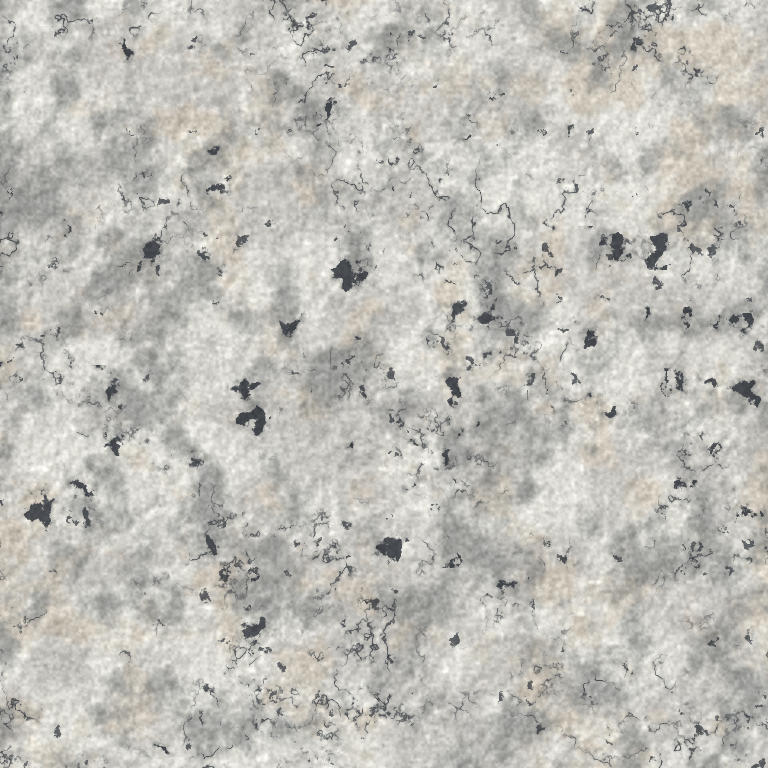
Reproduce this texture procedurally as a three.js fragment shader.

```glsl
// Pale rough granite with grey smudges, broken dark veins and charcoal flecks.
varying vec2 vUv;

const vec3 PALE     = vec3(0.865, 0.862, 0.835);
const vec3 STONE    = vec3(0.780, 0.772, 0.750);
const vec3 SMOKE    = vec3(0.575, 0.580, 0.570);
const vec3 OCHRE    = vec3(0.790, 0.735, 0.655);
const vec3 CHARCOAL = vec3(0.235, 0.250, 0.270);

const float CLOUD_SCALE  = 15.0;
const float SMUDGE_SCALE = 19.0;
const float VEIN_SCALE   = 24.0;
const float VEIN_WIDTH   = 0.030;
const float PATCH_SCALE  = 10.0;
const float FLECK_GRID   = 23.0;
const float SPECK_GRID   = 50.0;
const float RELIEF_SCALE = 75.0;
const float RELIEF_DEPTH = 0.24;
const float GRAIN_SCALE  = 240.0;
const float GRAIN_DEPTH  = 0.11;

float hash(vec2 p) {
  vec3 q = fract(p.xyx * 0.1031);
  q += dot(q, q.yzx + 33.33);
  return fract((q.x + q.y) * q.z);
}

vec2 hash2(vec2 p) {
  return vec2(hash(p), hash(p + 71.7));
}

float noise(vec2 p) {
  vec2 i = floor(p);
  vec2 f = fract(p);
  f = f * f * (3.0 - 2.0 * f);
  float low = mix(hash(i), hash(i + vec2(1.0, 0.0)), f.x);
  float high = mix(hash(i + vec2(0.0, 1.0)), hash(i + vec2(1.0, 1.0)), f.x);
  return mix(low, high, f.y);
}

// Layered noise, centred on 0.5
float fbm(vec2 p) {
  float sum = 0.0;
  float total = 0.0;
  float weight = 0.5;
  for (int i = 0; i < 5; i++) {
    sum += weight * noise(p);
    total += weight;
    p = mat2(0.8, 0.6, -0.6, 0.8) * p * 2.03 + 17.3;
    weight *= 0.56;
  }
  return sum / total;
}

// Signed distance, in cells, to the nearest ragged fleck
float fleckField(vec2 uv, float grid, float chance, float seed) {
  vec2 p = uv * grid;
  vec2 ragged = vec2(fbm(p * 2.2 + seed), fbm(p * 2.2 + seed + 43.0)) - 0.5;
  p += ragged * 1.3;
  vec2 cell = floor(p);
  float nearest = 2.0;
  for (int y = -1; y <= 1; y++) {
    for (int x = -1; x <= 1; x++) {
      vec2 id = cell + vec2(float(x), float(y));
      vec2 offset = p - id - 0.2 - 0.6 * hash2(id + seed);
      float slant = hash(id + seed + 9.0) - 0.5;
      offset.x = (offset.x + offset.y * slant) * 1.25;
      float size = hash(id + seed + 23.0);
      float radius = mix(0.12, 0.38, size * size);
      float present = step(hash(id + seed + 57.0), chance);
      nearest = min(nearest, mix(2.0, length(offset) - radius, present));
    }
  }
  return nearest;
}

void main() {
  vec2 uv = vUv;
  float band = exp(-pow((uv.y - 0.47) / 0.17, 2.0));
  float cluster = smoothstep(0.43, 0.64, fbm(uv * PATCH_SCALE + 5.0));

  // Pale ground with warm and grey patches
  float cloud = fbm(uv * CLOUD_SCALE + 31.0);
  vec3 color = mix(STONE, PALE, smoothstep(0.34, 0.62, cloud));
  float warm = smoothstep(0.52, 0.72, fbm(uv * 17.0 + 83.0));
  color = mix(color, OCHRE, 0.5 * warm);
  float smudge = fbm(uv * vec2(1.15, 1.0) * SMUDGE_SCALE + 61.0);
  smudge = smoothstep(0.44, 0.74, smudge + 0.07 * (cluster - 0.4));
  color = mix(color, SMOKE, 0.8 * smudge);

  // Chipped surface: light from the upper left, and fine grain
  vec2 reliefPoint = uv * RELIEF_SCALE;
  float relief = fbm(reliefPoint) - fbm(reliefPoint + vec2(-0.35, 0.35));
  float grain = noise(uv * GRAIN_SCALE) - 0.5;
  color += relief * RELIEF_DEPTH + grain * GRAIN_DEPTH;
  float chip = smoothstep(0.80, 0.95, noise(uv * 95.0 + 12.0));
  color += 0.07 * chip * (1.0 - smudge);

  // Thin curling veins, broken up inside the clusters
  vec2 veinPoint = uv * vec2(1.1, 1.0) * VEIN_SCALE;
  float ridge = abs(fbm(veinPoint + 7.0) - 0.5);
  float broken = smoothstep(0.38, 0.62, fbm(uv * 55.0 + 19.0));
  float vein = smoothstep(VEIN_WIDTH, 0.0, ridge) * cluster * broken;
  float haze = smoothstep(0.11, 0.0, ridge) * cluster * broken;
  color = mix(color, SMOKE, 0.4 * haze);
  color = mix(color, CHARCOAL, 0.85 * vein * mix(1.0, 0.75, band));

  // Charcoal flecks with smoky rims, densest across the middle
  float fleck = fleckField(uv, FLECK_GRID, 0.03 + 0.17 * band, 3.0);
  float speck = fleckField(uv, SPECK_GRID, 0.02 + 0.14 * cluster, 131.0);
  float rim = smoothstep(0.40, 0.0, fleck) * broken;
  float dark = max(smoothstep(0.06, -0.06, fleck), 0.85 * smoothstep(0.1, -0.1, speck));
  color = mix(color, SMOKE * 0.9, 0.6 * rim);
  color = mix(color, CHARCOAL + 0.12 * (cloud - 0.5) + 0.5 * GRAIN_DEPTH * grain, 0.92 * dark);

  gl_FragColor = vec4(clamp(color, 0.0, 1.0), 1.0);
}
```
